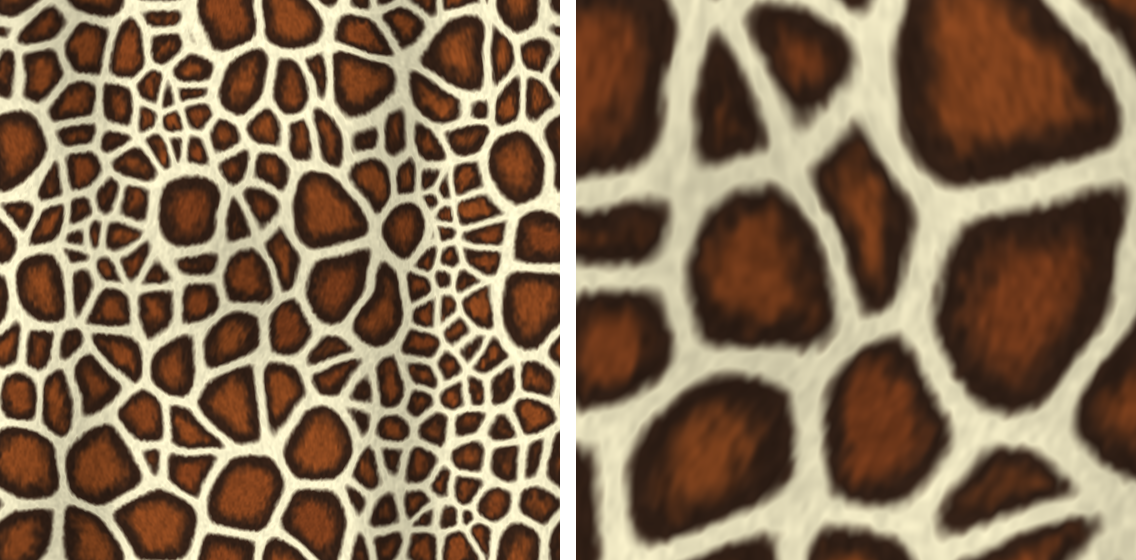
Left, the full canvas; right, a detail of the centre.
Reproduce this texture procedurally as a WebGL 2 fragment shader.

```glsl
#version 300 es
precision highp float;
// Giraffe-like fur: dark rimmed brown patches parted by cream channels.
// Patches are cells of a weighted Voronoi diagram on a wrapping grid, where
// some grid cells split into clusters of small ones; noise adds hair and folds.

uniform vec2 u_resolution;
out vec4 fragColor;

const vec2 GRID = vec2(8.0, 7.0); // an even column count keeps the stagger seamless

float hash(vec2 p) {
    return fract(sin(dot(p, vec2(127.1, 311.7))) * 43758.5);
}

// Value noise that wraps after one canvas; freq must be whole numbers
float noise(vec2 uv, vec2 freq, float seed) {
    vec2 p = uv * freq, i = floor(p), f = fract(p);
    f = f * f * (3.0 - 2.0 * f);
    vec2 a = mod(i, freq) + seed, b = mod(i + 1.0, freq) + seed;
    return mix(mix(hash(a), hash(vec2(b.x, a.y)), f.x),
               mix(hash(vec2(a.x, b.y)), hash(b), f.x), f.y);
}

// Number of patches along each side of a grid cell
int splits(vec2 cell) {
    float h = hash(mod(cell, GRID) + 3.7);
    return h < 0.15 ? 3 : h < 0.47 ? 2 : 1;
}

// Patch centre in grid units (xy) and its power weight (z)
vec3 patchSite(vec2 cell, int k, int n) {
    vec2 id = mod(cell, GRID) + 0.37 * float(k);
    vec2 jitter = vec2(hash(id + 11.3), hash(id + 29.9)) - 0.5;
    vec2 centre = (vec2(k % n, k / n) + 0.5 + 0.72 * jitter) / float(n);
    centre.y += 0.5 * mod(cell.x, 2.0);
    float weight = 0.2 * (0.5 + hash(id + 47.1)) / float(n * n);
    return vec3(cell + centre, weight);
}

float power(vec2 q, vec3 site) {
    vec2 v = q - site.xy;
    return dot(v, v) - site.z;
}

// Rounded distance to the patch border in canvas units, split count, random tone
vec3 patches(vec2 uv) {
    vec2 q = uv * GRID, base = floor(q);
    vec3 own = vec3(0.0);
    float best = 1e3;
    int size = 1;
    for (int i = 0; i < 25; i++) {
        vec2 cell = base + vec2(i % 5, i / 5) - 2.0;
        int n = splits(cell);
        for (int k = 0; k < n * n; k++) {
            vec3 site = patchSite(cell, k, n);
            float d = power(q, site);
            if (d < best) { best = d; own = site; size = n; }
        }
    }
    // Soft minimum over all borders rounds the corners
    float sharpness = 60.0 + 80.0 * float(size), sum = 0.0;
    for (int i = 0; i < 25; i++) {
        vec2 cell = base + vec2(i % 5, i / 5) - 2.0;
        int n = splits(cell);
        for (int k = 0; k < n * n; k++) {
            vec3 site = patchSite(cell, k, n);
            float span = length((site.xy - own.xy) * GRID);
            if (span > 0.001) {
                float d = (power(q, site) - best) / (2.0 * span);
                sum += exp(-sharpness * d);
            }
        }
    }
    return vec3(-log(sum) / sharpness, float(size), fract(own.z * 517.0));
}

void main() {
    vec2 uv = gl_FragCoord.xy / u_resolution;

    // Bend the outlines, then ruffle them with hair
    vec2 bend = vec2(noise(uv, vec2(6.0), 5.0), noise(uv, vec2(6.0), 61.0)) - 0.5;
    vec2 wobble = vec2(noise(uv, vec2(21.0), 17.0), noise(uv, vec2(21.0), 83.0)) - 0.5;
    vec2 combed = uv + 0.06 * bend;
    float hair = noise(combed, vec2(190.0, 85.0), 7.0) - 0.5;
    float fuzz = noise(combed.yx, vec2(150.0, 230.0), 31.0) - 0.5;
    vec3 cell = patches(uv + 0.045 * bend + 0.011 * wobble);
    float depth = cell.x, n = cell.y;

    // Brown core with a mottled edge inside the dark rim
    float mottle = noise(uv, vec2(48.0, 40.0), 13.0) + 0.7 * noise(uv, vec2(110.0, 90.0), 23.0) - 0.85;
    float inner = (depth + 0.009 * mottle + 0.005 * hair) * (0.6 + 0.4 * n);
    float core = smoothstep(0.017, 0.041, inner);
    vec3 brown = mix(vec3(0.45, 0.225, 0.105), vec3(0.52, 0.27, 0.12), cell.z);
    vec3 color = mix(vec3(0.19, 0.122, 0.085), brown, core);

    // Cream channels, narrower inside the clusters
    float gap = 0.0098 - 0.0013 * n;
    float rim = depth + 0.0028 * hair + 0.0022 * fuzz;
    float channel = 1.0 - smoothstep(gap - 0.0048, gap + 0.0048, rim);
    color = mix(color, vec3(0.94, 0.91, 0.765), channel);

    // Hair grain and soft upright folds
    color *= 1.0 + (0.16 - 0.07 * channel) * (hair + fuzz);
    float fold = noise(uv, vec2(7.0, 2.0), 41.0);
    color *= mix(0.86, 1.06, smoothstep(0.05, 0.6, fold));
    fragColor = vec4(color, 1.0);
}
```
